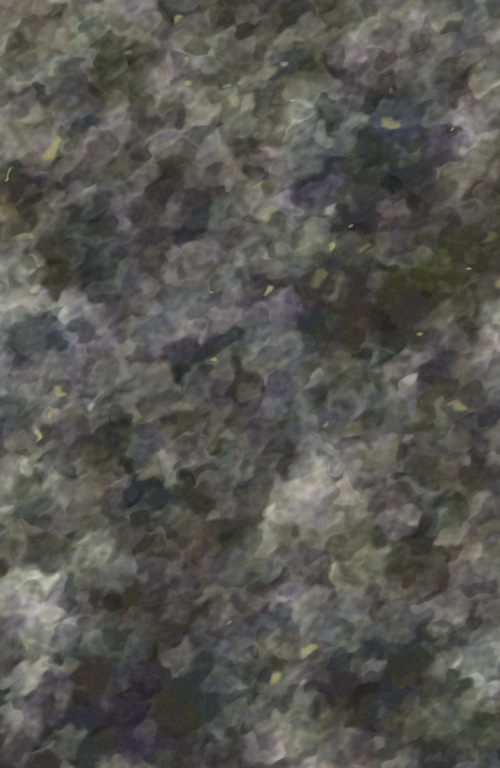
Reproduce this texture procedurally as a WebGL 1 fragment shader.

```glsl
precision highp float;
uniform vec2 u_resolution;

float hash(vec2 p) {
  vec3 q = fract(p.xyx * 0.1031);
  q += dot(q, q.yzx + 33.33);
  return fract((q.x + q.y) * q.z);
}

vec2 hash2(vec2 p) {
  return vec2(hash(p), hash(p + 71.7));
}

// Smooth value noise, centred on zero
float noise(vec2 p) {
  vec2 cell = floor(p), f = fract(p);
  f = f * f * (3.0 - 2.0 * f);
  float low = mix(hash(cell), hash(cell + vec2(1.0, 0.0)), f.x);
  float high = mix(hash(cell + vec2(0.0, 1.0)), hash(cell + 1.0), f.x);
  return mix(low, high, f.y) - 0.5;
}

// Soft-edged mineral grains: x is tone, y is tint, both centred on zero
vec2 grains(vec2 p, float sharpness) {
  vec2 cell = floor(p), sum = vec2(0.0);
  float total = 0.0;
  for (int j = -1; j <= 1; j++) {
    for (int i = -1; i <= 1; i++) {
      vec2 id = cell + vec2(float(i), float(j));
      vec2 d = id + hash2(id) - p;
      float weight = exp(-sharpness * dot(d, d));
      sum += weight * hash2(id + 19.3);
      total += weight;
    }
  }
  return sum / total - 0.5;
}

// Sparse reflective flecks: x is coverage, y is warmth
vec2 glints(vec2 p, float density) {
  vec2 cell = floor(p), result = vec2(0.0);
  for (int j = -1; j <= 1; j++) {
    for (int i = -1; i <= 1; i++) {
      vec2 id = cell + vec2(float(i), float(j));
      vec2 d = p - id - hash2(id + 5.1);
      float radius = mix(0.12, 0.36, pow(hash(id + 8.9), 2.0));
      float cover = 1.0 - smoothstep(radius * 0.4, radius * 1.3, length(d));
      cover *= step(hash(id + 43.0), density) * mix(0.35, 1.0, hash(id + 2.7));
      if (cover > result.x) result = vec2(cover, hash(id + 61.0));
    }
  }
  return result;
}

void main() {
  vec2 uv = gl_FragCoord.xy / u_resolution.y + 3.0;

  // Grain leans upward to the right, with ragged outlines
  vec2 p = mat2(0.85, -0.53, 0.53, 0.85) * uv * vec2(1.0, 1.0);
  p.x *= 0.76;
  vec2 ragged = vec2(noise(p * 55.0), noise(p * 55.0 + 37.0)) * 0.016
              + vec2(noise(p * 120.0), noise(p * 120.0 + 91.0)) * 0.007;
  vec2 q = p + ragged;

  // Broad patches, grains and fine grit
  vec2 coarse = grains(q * 30.0, 12.0);
  vec2 fine = grains(q * 68.0 + 11.0, 9.0);
  float tone = 0.6 * noise(q * 6.5) + 0.6 * noise(q * 15.0 + 23.0)
             + 0.5 * coarse.x + 0.45 * fine.x + 0.25 * noise(p * 150.0);
  float light = 0.362 + 0.38 * tone + 0.17 * tone * tone;
  light = max(light, 0.15 + 0.3 * light);

  // Olive to blue-violet tints
  float warmth = 0.9 * noise(p * 5.0 + 50.0) + 0.7 * noise(q * 18.0 + 80.0)
               + 0.6 * coarse.y + 0.5 * fine.y;
  vec3 color = light * vec3(1.015, 1.0, 0.935);
  color += warmth * vec3(0.022, 0.014, -0.05);
  color += noise(q * 26.0 + 140.0) * vec3(0.022, -0.018, 0.012);

  // Dark pits, then bright flecks
  float pit = smoothstep(0.2, 0.4, noise(q * 48.0 + 200.0));
  color *= 1.0 - 0.24 * pit;
  vec2 fleck = glints(q * 42.0, 0.06);
  vec3 fleckColor = mix(vec3(0.66, 0.68, 0.67), vec3(0.72, 0.70, 0.46), smoothstep(0.2, 0.7, fleck.y));
  color = mix(color, fleckColor, 0.75 * fleck.x);

  // Faint surface speckle
  color += 0.03 * noise(uv * 330.0);
  gl_FragColor = vec4(clamp(color, 0.0, 1.0), 1.0);
}
```
